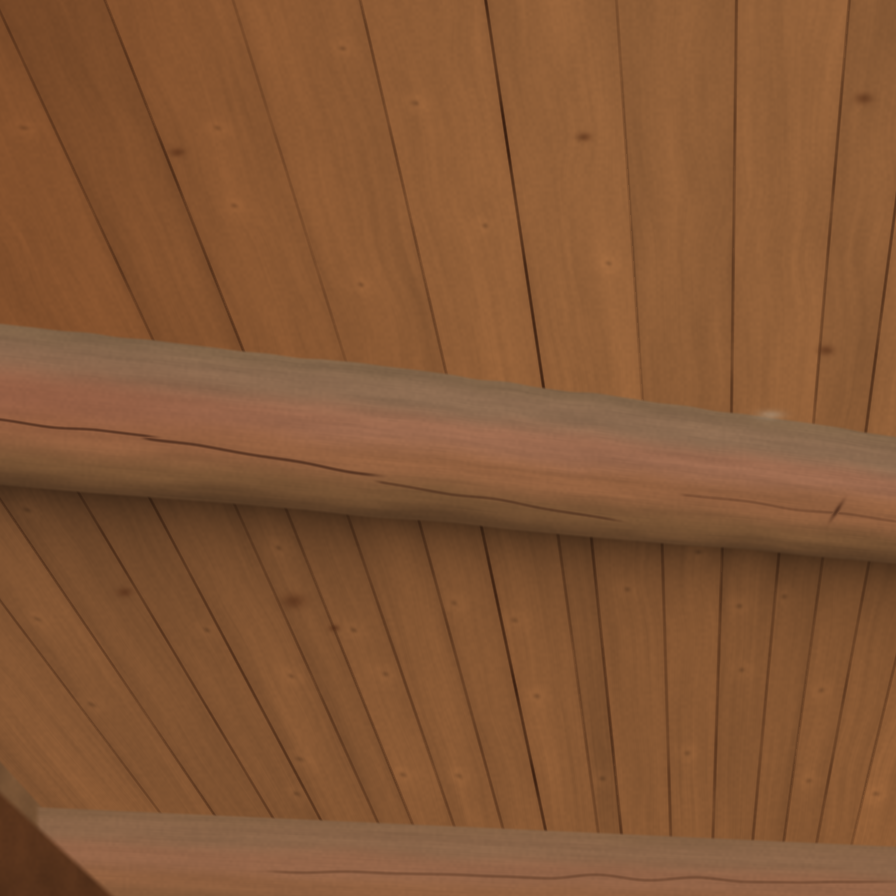
Write a WebGL 2 fragment shader that draws this texture.

```glsl
#version 300 es
precision highp float;
// Timber ceiling: boards converging in perspective behind two round log beams.
uniform vec2 u_resolution;
out vec4 fragColor;

// Board joints along the top of the canvas: 9 for the upper bay, 17 for the lower.
const float JOINTS[26] = float[26](
  -.006, .117, .260, .402, .542, .688, .822, .948, 1.030,
  -.505, -.378, -.241, -.128, .008, .091, .191, .309, .413,
  .542, .599, .721, .826, .926, 1.004, 1.087, 1.176);

// Prominent knots: centre and radius.
const vec3 KNOTS[7] = vec3[7](
  vec3(.652, .847, .008), vec3(.964, .890, .010), vec3(.922, .609, .009),
  vec3(.328, .329, .013), vec3(.198, .830, .008), vec3(.139, .339, .008),
  vec3(.373, .299, .006));

float hash(vec2 p) {
  vec3 q = fract(p.xyx * vec3(.1031, .1030, .0973));
  q += dot(q, q.yzx + 33.33);
  return fract((q.x + q.y) * q.z);
}

float noise(vec2 p) {
  vec2 i = floor(p), f = fract(p);
  f = f * f * (3. - 2. * f);
  return mix(mix(hash(i), hash(i + vec2(1, 0)), f.x),
             mix(hash(i + vec2(0, 1)), hash(i + 1.), f.x), f.y);
}

float fbm(vec2 p) {
  return .55 * noise(p) + .3 * noise(p * 2.1 + 7.) + .15 * noise(p * 4.3 + 19.);
}

// Boards fan out from a vanishing point below the canvas.
vec3 boards(vec2 p, vec2 vanish, int first, int last, vec3 base) {
  float px = 1. / u_resolution.y;
  float scale = (p.y - vanish.y) / (1. - vanish.y);
  float u = vanish.x + (p.x - vanish.x) / scale;
  float gap = 0., id = float(first), left = u - .1, right = u + .1;
  for (int i = first; i < last; i++) {
    float d = abs(u - JOINTS[i]) * scale;
    float strength = i % 13 == 4 ? .9 : mix(.4, .65, hash(vec2(i, 3)));
    if (i == 2 || i == 5) strength = .27;
    strength *= .65 + .5 * noise(vec2(float(i) * 9., p.y * 30.));
    gap = max(gap, strength * (1. - smoothstep(.0003, .0020 + px, d)));
    gap = max(gap, .15 * strength * exp(-d * 150.));
    if (u > JOINTS[i]) { id = float(i + 1); left = JOINTS[i]; }
    else right = min(right, JOINTS[i]);
  }
  float grain = fbm(vec2(u * 110. + noise(p * 14.) * 2., p.y * 7. + id * 5.));
  float stain = fbm(vec2(u * 16., p.y * 5. + id * 3.));
  vec3 col = base * mix(.97, 1.04, hash(vec2(id, 11)));
  col *= .87 + .09 * grain + .17 * stain;

  // Small knots scattered along each board, with a pale rim.
  float row = floor(p.y * 11.);
  vec2 rnd = vec2(hash(vec2(id, row)), hash(vec2(row, id + 40.)));
  vec2 at = vec2(mix(left, right, .2 + .6 * rnd.x), (row + .2 + .6 * rnd.y) / 11.);
  float r = length((vec2(u, p.y) - at) * vec2(scale, 1.2));
  float knot = step(.6, hash(rnd * 91.));
  col *= 1. + knot * (.08 * exp(-r * r * 7000.) - .2 * exp(-r * r * 70000.));
  return mix(col, vec3(.23, .125, .065), clamp(gap, 0., 1.));
}

// Log shading from its lower edge (v = 0) to its dusty top (v = 1).
vec3 logBeam(vec2 p, float v) {
  float grain = fbm(vec2(p.x * 9., v * 22.));
  float w = v + .10 * (fbm(vec2(p.x * 8., v * 4.)) - .5);
  vec3 col = mix(vec3(.35, .24, .15), vec3(.46, .32, .20), smoothstep(0., .14, w));
  col = mix(col, vec3(.575, .38, .25), smoothstep(.13, .36, w));
  col = mix(col, vec3(.60, .41, .305), smoothstep(.38, .58, w));
  col = mix(col, vec3(.535, .41, .31), smoothstep(.62, .80, w));
  col = mix(col, vec3(.50, .39, .285), smoothstep(.84, 1., w));
  return col * (.92 + .16 * grain);
}

// Wandering dark crack between two ends.
float crack(vec2 p, vec2 a, vec2 b, float width) {
  float t = (p.x - a.x) / (b.x - a.x);
  float y = mix(a.y, b.y, t) + .007 * (noise(vec2(p.x * 18., a.y * 50.)) - .5);
  float ends = smoothstep(-.02, .03, t) * (1. - smoothstep(.9, 1.02, t));
  return ends * (1. - smoothstep(0., width + 1. / u_resolution.y, abs(p.y - y)));
}

void main() {
  vec2 p = gl_FragCoord.xy / u_resolution;
  float px = 1. / u_resolution.y;
  float top = .638 - .10 * p.x - .026 * p.x * p.x + .003 * (noise(vec2(p.x * 30., 2)) - .5);
  float bottom = .460 - .088 * p.x + .003 * (noise(vec2(p.x * 12., 8)) - .5);

  // Upper and lower bays, the lower one shaded under the beam.
  vec3 upperWood = mix(vec3(.475, .29, .16), vec3(.56, .37, .22), smoothstep(-.1, .75, p.x));
  vec3 lowerWood = mix(vec3(.475, .31, .185), vec3(.515, .335, .195), p.x);
  vec3 col;
  if (p.y > .5 * (top + bottom)) col = boards(p, vec2(.801, -.732), 0, 9, upperWood);
  else {
    col = boards(p, vec2(.771, -.693), 9, 26, lowerWood);
    col *= 1.04 - .46 * exp(-max(bottom - p.y, 0.) * 25.);
  }
  for (int i = 0; i < 7; i++) {
    vec2 d = (p - KNOTS[i].xy) / KNOTS[i].z * vec2(.8, 1.3);
    col = mix(col, vec3(.28, .14, .07), .5 * exp(-dot(d, d) * 1.6));
  }

  // Main beam, redder to the left, with its cracks and a short nick.
  float v = (p.y - bottom) / (top - bottom);
  vec3 wood = logBeam(p, v);
  float red = exp(-pow((v - .55) / .22, 2.)) * (1. - smoothstep(0., .5, p.x));
  wood = mix(wood, vec3(.56, .34, .24), .6 * red);
  float split = crack(p, vec2(-.03, .535), vec2(.18, .510), .0018);
  split = max(split, crack(p, vec2(.16, .512), vec2(.43, .467), .002));
  split = max(split, .7 * crack(p, vec2(.42, .464), vec2(.70, .418), .0018));
  split = max(split, .4 * crack(p, vec2(.76, .449), vec2(1.02, .417), .0018));
  vec2 nick = mat2(.84, .54, -.54, .84) * (p - vec2(.934, .430));
  split = max(split, exp(-dot(nick * vec2(400, 80), nick * vec2(400, 80))));
  wood = mix(wood, vec3(.25, .14, .09), .7 * split);
  float edge = px + .001;
  col = mix(col, wood, smoothstep(-edge, edge, p.y - bottom) * smoothstep(-edge, edge, top - p.y));
  vec2 chip = (p - vec2(.860, .537)) * vec2(70, 200);
  col = mix(col, vec3(.68, .62, .54), .5 * exp(-dot(chip, chip)));

  // Lower beam, pale trim and dark post in the left corner.
  float rim = .101 - .046 * p.x;
  vec3 lowBeam = logBeam(p + 3., 1. - (rim - p.y) / .12);
  lowBeam = mix(lowBeam, vec3(.53, .36, .24), .4);
  lowBeam = mix(lowBeam, vec3(.30, .18, .11), .4 * crack(p, vec2(.3, .027), vec2(1.02, .014), .002));
  float corner = p.y + .92 * p.x - .115;
  vec3 trim = vec3(.44, .31, .20) * (.85 + .3 * noise(p * vec2(60, 20)));
  col = mix(col, trim, 1. - smoothstep(-.003, .003, p.y + 1.1 * p.x - .15));
  col = mix(col, lowBeam, smoothstep(-edge, edge, rim - p.y) * smoothstep(.038, .046, p.x));
  vec3 post = vec3(.34, .20, .11) * (.85 + .25 * fbm(p * vec2(40, 25)));
  col = mix(col, post, 1. - smoothstep(-.006, .006, corner));

  // Fine surface grain.
  col *= .98 + .04 * noise(p * 260.);
  fragColor = vec4(col, 1);
}
```
